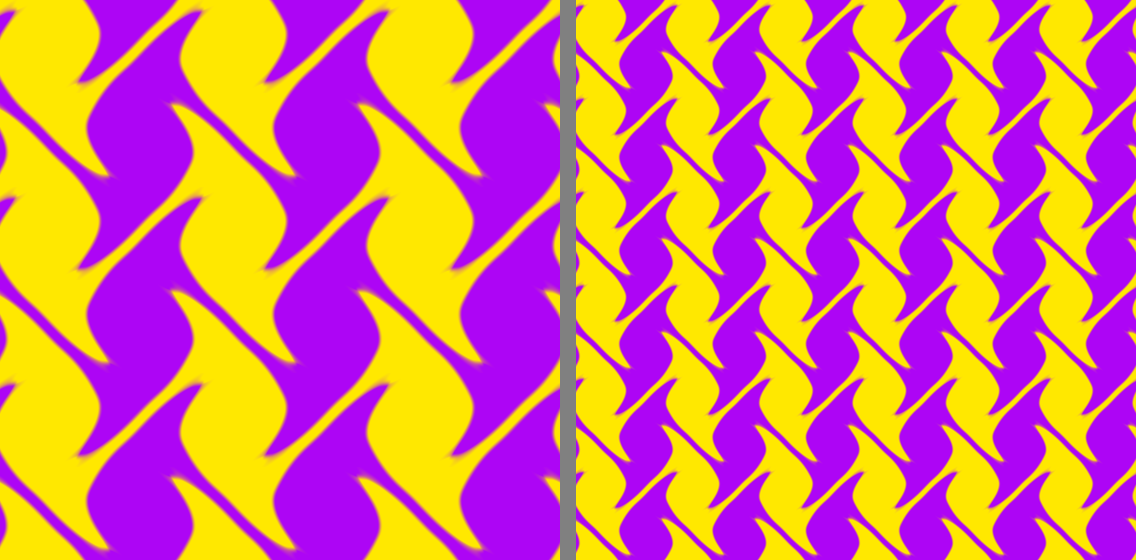
Left, the tile; right, the same tile 2 across and 2 down.
Write a three.js fragment shader that draws this pattern.

```glsl
varying vec2 vUv;

const float PI = 3.14159265;
const float REPEATS = 3.0;
const vec3 PURPLE = vec3(0.68, 0.02, 0.96);
const vec3 YELLOW = vec3(1.0, 0.91, 0.0);

// Lengths below are in cells, one cell being one repeat
const vec2 BODY_CENTER = vec2(0.25);
const float WAVE_HEIGHT = 0.445;
const float CREST_SHARE = 0.5;    // part of the height held by the narrow crest
const float LEAN_OFFSET = -0.050;
const float LEAN_CURVE = -1.33;   // sideways bend growing with height
const float EDGE_SOFT = 0.014;
const float TIP_SOFT = 0.023;
const float GRADIENT_STEP = 0.001;

// Wave with blunt, narrow crests on a broad swell; odd about its middle
float crestWave(float x) {
  float swell = cos(2.0 * PI * x);
  float cube = swell * swell * swell;
  float crest = sin(0.5 * PI * cube * cube * cube);
  return WAVE_HEIGHT * mix(swell, crest, CREST_SHARE);
}

// Signed height past the bent wave, q.y measured from its middle line
float waveSide(vec2 q) {
  float lean = LEAN_OFFSET + LEAN_CURVE * q.y * q.y;
  return q.y + crestWave(q.x - lean);
}

// Smoothed coverage of the far side of the bent wave
float waveCoverage(vec2 q) {
  float side = waveSide(q);
  vec2 slope = vec2(waveSide(q + vec2(GRADIENT_STEP, 0.0)),
                    waveSide(q + vec2(0.0, GRADIENT_STEP))) - side;
  float dist = side * GRADIENT_STEP / max(length(slope), 1e-6);
  float soft = mix(EDGE_SOFT, TIP_SOFT, smoothstep(0.38, 0.45, abs(q.y)));
  return smoothstep(-soft, soft, dist);
}

// Number of stacked waves passed on the way to p
float wavesPassed(vec2 p) {
  float row = floor(p.y + 0.75);
  return row + waveCoverage(vec2(p.x, p.y + 0.25 - row));
}

void main() {
  vec2 p = REPEATS * vec2(vUv.x, 1.0 - vUv.y) - BODY_CENTER;

  // Each yellow band lies between a wave and its half-turn copy
  float yellow = clamp(wavesPassed(p) + wavesPassed(-p) - 1.0, 0.0, 1.0);
  gl_FragColor = vec4(mix(PURPLE, YELLOW, yellow), 1.0);
}
```
